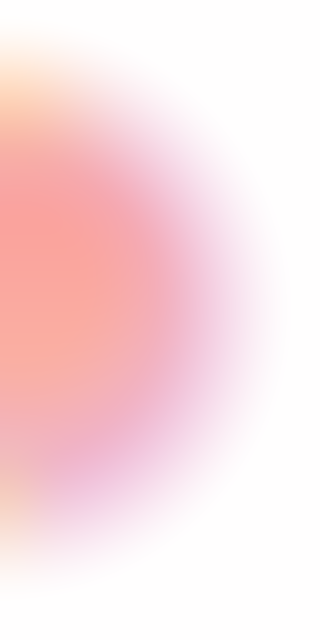
Give the GLSL for this background, as a Shadertoy shader.

```glsl
// Soft coral disc on white, blurred into a pink, lilac and apricot rim at the left edge.
#define DISC_CENTER vec2(0.0, 1.033)
#define DISC_RADIUS 0.703
#define DISC_BLUR   0.24
#define CORE_CENTER vec2(0.05, 1.10)
#define CORE_RADIUS 0.45
#define CORE_BLUR   0.27

const vec3 PAPER   = vec3(1.0, 0.998, 0.998);
const vec3 LILAC   = vec3(0.925, 0.70, 0.83);
const vec3 CORAL   = vec3(0.982, 0.635, 0.612);
const vec3 PEACH   = vec3(0.98, 0.69, 0.638);
const vec3 APRICOT = vec3(1.0, 0.74, 0.53);
const vec3 SAND    = vec3(0.955, 0.775, 0.70);

// 1 inside the disc, 0 outside, with a smooth edge of the given half width
float softDisc(vec2 p, vec2 center, float radius, float blur) {
    return 1.0 - smoothstep(radius - blur, radius + blur, distance(p, center));
}

// Bell-shaped fade away from the left edge
float leftFade(float x, float width) {
    return exp(-x * x / (width * width));
}

void mainImage(out vec4 fragColor, in vec2 fragCoord) {
    // Canvas units: width 1, height 2
    vec2 p = fragCoord / iResolution.xy * vec2(1.0, 2.0);

    // Warm core over the lilac rim
    vec3 coreColor = mix(PEACH, CORAL, smoothstep(0.75, 1.4, p.y));
    vec3 pigment = mix(LILAC, coreColor, softDisc(p, CORE_CENTER, CORE_RADIUS, CORE_BLUR));

    // Apricot cap above, sandy corner below
    float cap = leftFade(p.x, 0.33) * smoothstep(1.35, 1.8, p.y);
    float corner = leftFade(p.x, 0.15) * (1.0 - smoothstep(0.4, 0.75, p.y));
    pigment = mix(pigment, APRICOT, cap);
    pigment = mix(pigment, SAND, corner);

    // Blurred disc coverage
    float coverage = softDisc(p, DISC_CENTER, DISC_RADIUS, DISC_BLUR);
    fragColor = vec4(mix(PAPER, pigment, coverage), 1.0);
}
```
